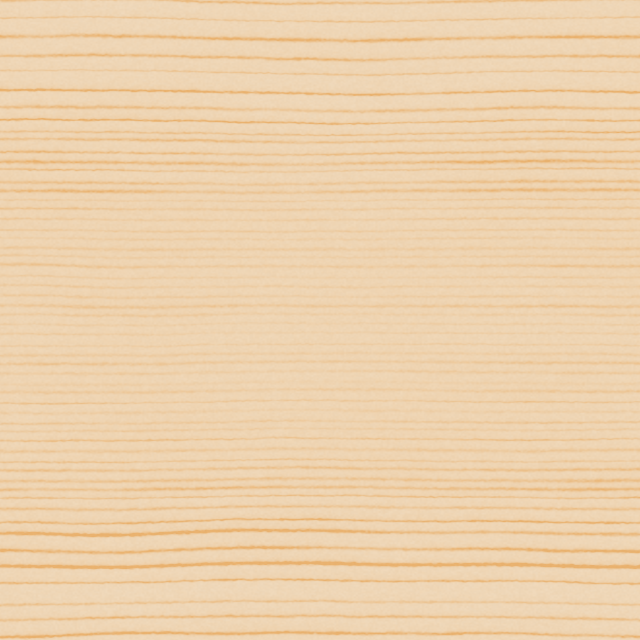
Reproduce this texture procedurally as a WebGL 2 fragment shader.

```glsl
#version 300 es
precision highp float;

uniform vec2 u_resolution;
out vec4 fragColor;

// Colours
const vec3 PALE_WOOD = vec3(0.936, 0.848, 0.732);
const vec3 LATE_WOOD = vec3(0.920, 0.740, 0.520);

// Ring layout, in rings per canvas height
const float CORE_DENSITY = 66.0;
const float RIM_DENSITY = 36.0;
const float RIM_START = 0.32;
const float RIM_BLEND = 0.018;
const float RING_JITTER = 0.34;

// Ring look, in canvas units
const float LINE_WIDTH = 0.0021;
const float TAIL_WIDTH = 0.0052;
const float TAIL_AMOUNT = 0.30;
const float CORE_STRENGTH = 0.34;
const float RIM_STRENGTH = 0.88;
const float ACCENT_STRENGTH = 0.38;
const float ACCENT_CHANCE = 0.14;

// Bending and grain
const float BOW = 0.006;
const float WAVE = 0.0042;
const float RAGGED = 0.0016;
const float BASE_TINT = 0.075;
const float GRAIN = 0.17;

float hash(vec2 p) {
    vec3 q = fract(p.xyx * vec3(0.1031, 0.1030, 0.0973));
    q += dot(q, q.yzx + 33.33);
    return fract((q.x + q.y) * q.z);
}

float noise(vec2 p) {
    vec2 cell = floor(p);
    vec2 f = fract(p);
    f = f * f * (3.0 - 2.0 * f);
    float low = mix(hash(cell), hash(cell + vec2(1.0, 0.0)), f.x);
    float high = mix(hash(cell + vec2(0.0, 1.0)), hash(cell + 1.0), f.x);
    return mix(low, high, f.y);
}

// Ring coordinate in x, local ring density in y
vec2 ringSpace(float y) {
    float e = exp((abs(y) - RIM_START) / RIM_BLEND);
    float slowdown = CORE_DENSITY - RIM_DENSITY;
    float rings = abs(y) * CORE_DENSITY - slowdown * RIM_BLEND * log(1.0 + e);
    return vec2(sign(y) * rings, CORE_DENSITY - slowdown * e / (1.0 + e));
}

// Narrow dark core with a softer tail on the upper side
float lineProfile(float d, float width) {
    float core = exp(-d * d / (width * width));
    float tail = smoothstep(-width, width, d) * exp(-max(d, 0.0) / TAIL_WIDTH);
    return core + TAIL_AMOUNT * tail;
}

float ringTint(vec2 uv, vec2 ring, float rim) {
    float tint = 0.0;
    float nearest = floor(ring.x);
    for (int i = -1; i <= 1; i++) {
        float id = nearest + float(i);
        vec2 key = vec2(id + 200.0, 17.0);
        float offset = 0.5 + RING_JITTER * (hash(key) - 0.5);
        float d = (ring.x - id - offset) / ring.y;

        // Each ring has its own weight, fading in and out along its length
        float strength = mix(CORE_STRENGTH, RIM_STRENGTH, rim);
        strength *= 0.55 + 0.9 * hash(key + 31.0);
        strength += ACCENT_STRENGTH * step(1.0 - ACCENT_CHANCE, hash(key + 67.0))
                  * smoothstep(0.08, 0.25, abs(uv.y - 0.5));
        float along = noise(vec2(uv.x * 5.0 + id * 3.7 + 900.0, id + 200.5));
        along = 0.6 * along + 0.4 * noise(vec2(uv.x * 17.0 + 40.0, id * 5.0 + 1000.5));
        strength *= 0.4 + 1.2 * along;

        float width = LINE_WIDTH * (0.75 + 0.6 * hash(key + 93.0));
        tint += strength * lineProfile(d, width);
    }
    return tint;
}

void main() {
    vec2 uv = gl_FragCoord.xy / u_resolution;
    vec2 centred = uv - 0.5;

    // Bend the rings towards the middle, then add waves and ragged edges
    float y = centred.y;
    y += BOW * sin(clamp(centred.y * 4.5, -1.57, 1.57)) * exp(-14.0 * centred.x * centred.x);
    y += WAVE * (noise(vec2(uv.x * 5.0 + 11.0, uv.y * 7.0)) - 0.5);
    y += 0.4 * WAVE * (noise(vec2(uv.x * 16.0 + 5.0, uv.y * 22.0)) - 0.5);
    y += RAGGED * (noise(uv * vec2(150.0, 210.0)) - 0.5);

    float rim = smoothstep(0.10, 0.36, abs(centred.y));
    float tint = ringTint(uv, ringSpace(y), rim);
    tint *= 1.0 - 0.35 * exp(-14.0 * dot(centred, centred));

    // Fine fibres, stronger inside the rings
    float fibre = 0.6 * noise(uv * vec2(260.0, 390.0)) + 0.4 * noise(uv * vec2(110.0, 230.0) + 70.0);
    float mottle = noise(uv * vec2(5.0, 12.0) + 30.0) - 0.5;
    tint *= 0.72 + 0.56 * fibre;
    tint += BASE_TINT + 0.05 * (1.0 - rim) + 0.05 * mottle + GRAIN * (fibre - 0.5);

    vec3 colour = mix(PALE_WOOD, LATE_WOOD, clamp(tint, -0.1, 1.4));
    colour += 0.014 * (noise(uv * 330.0 + 150.0) - 0.5);
    fragColor = vec4(colour, 1.0);
}
```
